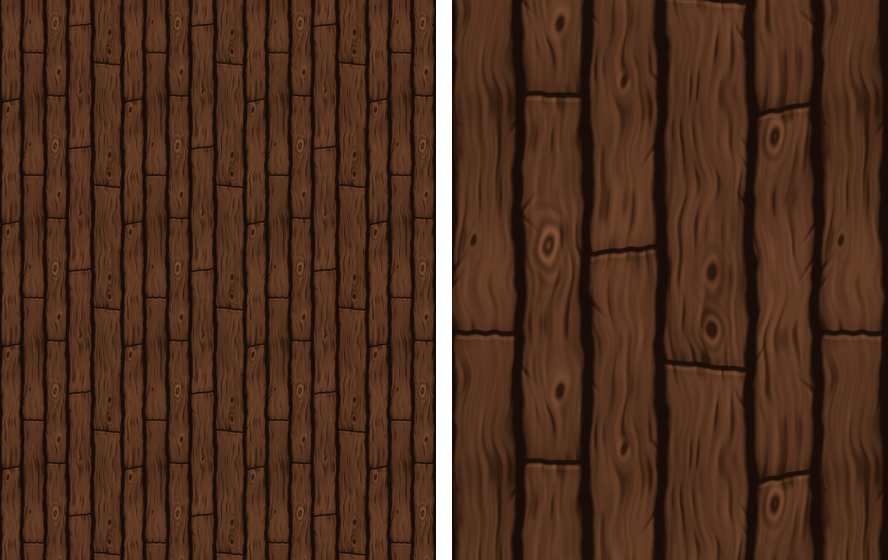
Left, the full canvas; right, a detail of the centre.
A Shadertoy shader for this texture:

```glsl
const float TAU = 6.2831853;

// Plank seams, and for each plank the height and slope of its joint
const float seam[6] = float[](0.0, 0.18, 0.368, 0.553, 0.756, 1.0);
const vec2 joint[5] = vec2[](vec2(0.82, -0.2), vec2(0.43, 0.0), vec2(0.78, 0.02),
                             vec2(0.205, -0.1), vec2(0.52, 0.08));

// Knots: position on the board, core radius, ring strength
const vec4 knots[7] = vec4[](vec4(0.065, 0.07, 0.014, 0.6), vec4(0.25, 0.75, 0.010, 0.0),
                             vec4(0.446, 0.41, 0.015, 1.0), vec4(0.478, 0.805, 0.014, 0.1),
                             vec4(0.655, 0.54, 0.011, 0.1), vec4(0.90, 0.74, 0.015, 0.3),
                             vec4(0.893, 0.90, 0.012, 0.7));

float hash(vec2 p) {
    vec3 q = fract(p.xyx * vec3(0.1031, 0.1030, 0.0973));
    q += dot(q, q.yzx + 33.33);
    return fract((q.x + q.y) * q.z);
}

float noise(vec2 p) {
    vec2 i = floor(p), f = fract(p);
    f = f * f * (3.0 - 2.0 * f);
    return mix(mix(hash(i), hash(i + vec2(1, 0)), f.x),
               mix(hash(i + vec2(0, 1)), hash(i + vec2(1, 1)), f.x), f.y);
}

vec3 planks(vec2 p) {
    // Hand-cut wobble of the seams, periodic in the tile
    p.x += 0.005 * sin(TAU * (2.0 * p.y + 3.0 * p.x)) + 0.002 * sin(TAU * (7.0 * p.y + 4.0 * p.x));
    vec2 t = fract(p);

    int id = 0;
    for (int i = 1; i < 5; i++) if (t.x > seam[i]) id = i;
    float left = t.x - seam[id], right = seam[id + 1] - t.x;
    float side = min(left, right);
    float seed = float(id) * 17.0 + 5.0;

    // Board coordinates: y runs down from one joint to the next
    float y = t.y - joint[id].x - joint[id].y * 0.5 * (left - right);
    y += 0.006 * (noise(vec2(t.x * 40.0, seed)) - 0.5);
    vec2 b = vec2(t.x, fract(y));
    float fromJoint = y - round(y);

    // Grain bends around the knots
    float grainX = b.x + 0.035 * (noise(b * vec2(9.0, 8.0) + seed) - 0.5);
    float knotShade = 0.0;
    for (int i = 0; i < 7; i++) {
        vec4 k = knots[i];
        if (k.x < seam[id] || k.x > seam[id + 1]) continue;
        vec2 d = (b - k.xy) / vec2(k.z, k.z * 2.0);
        d.x += 0.25 * sin(d.y * 1.3);
        float r = length(d);
        grainX -= (b.x - k.x) * 0.85 * exp(-r * r * 0.12);
        knotShade += k.w * 0.35 * cos(r * 4.2) * exp(-r * r * 0.12);
        knotShade -= (0.75 - 0.4 * k.w) * smoothstep(1.0, 0.45, r);
        knotShade += 0.12 * exp(-pow((r - 1.35) * 4.0, 2.0));
    }

    // Carved strokes: a dark groove with a lit flank
    vec2 g = vec2(grainX * 75.0, b.y * 8.0) + seed;
    float groove = noise(g);
    float relief = noise(g + vec2(0.5, 0.0)) - groove;
    float fine = noise(vec2(grainX * 140.0, b.y * 13.0) + seed);
    float tone = 0.60 + 0.28 * relief + 0.22 * (fine - 0.5);
    tone -= 0.38 * smoothstep(0.66, 0.95, groove);
    tone += 0.28 * (noise(b * vec2(6.0, 5.0) + seed * 2.0) - 0.5) + knotShade;

    // Splits running in from the long edges
    for (int i = 0; i < 4; i++) {
        vec2 s = vec2(seed, float(i) * 7.0 + 3.0);
        float e = hash(s) < 0.5 ? left : right;
        float slope = hash(s + 2.0) < 0.5 ? -1.3 : 1.3;
        float reach = 0.035 + 0.03 * hash(s + 4.0);
        float across = b.y - 0.1 - 0.8 * hash(s + 6.0) - e * slope;
        float taper = max(0.0, 1.0 - e / reach);
        tone -= 0.6 * taper * smoothstep(0.012, 0.003, abs(across));
        tone += 0.2 * taper * smoothstep(0.008, 0.0, abs(across - 0.016));
    }

    // Rounded edges, lit rims and the joint line
    tone -= 0.25 * smoothstep(0.045, 0.012, side);
    tone += 0.16 * smoothstep(0.008, 0.0, abs(side - 0.026)) * noise(vec2(b.y * 14.0, seed));
    tone -= 0.14 * smoothstep(0.05, 0.0, abs(fromJoint));
    tone += 0.28 * smoothstep(0.009, 0.0, abs(fromJoint - 0.014));

    vec3 wood = mix(vec3(0.17, 0.09, 0.045), vec3(0.47, 0.29, 0.185), clamp(tone, 0.0, 1.1));
    vec3 gap = vec3(0.09, 0.047, 0.026);
    wood = mix(wood, gap, 0.9 * smoothstep(0.009, 0.004, abs(fromJoint)));
    float rough = 0.006 * noise(vec2(b.y * 30.0, seed + sign(left - right)));
    return mix(gap, wood, smoothstep(0.006, 0.018, side - rough));
}

void mainImage(out vec4 fragColor, in vec2 fragCoord) {
    // Average of 3 x 3 samples smooths all edges
    vec3 sum = vec3(0.0);
    for (int i = 0; i < 9; i++) {
        vec2 q = fragCoord + (vec2(i % 3, i / 3) - 1.0) / 3.0;
        sum += planks(vec2(q.x, iResolution.y - q.y) / iResolution.x * 3.56);
    }
    fragColor = vec4(sum / 9.0, 1.0);
}
```
